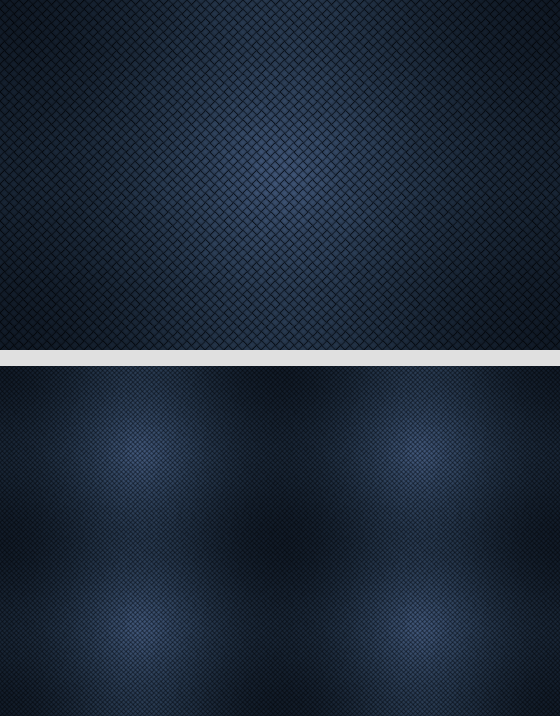
Top, the tile; bottom, the same tile 2 across and 2 down.
Reproduce this pattern procedurally as a Shadertoy shader.

```glsl
const vec2 REPEATS = vec2(60.0, 38.0);          // diamonds across and down
const vec3 CENTRE_COLOUR = vec3(0.240, 0.318, 0.446);
const vec3 MID_COLOUR = vec3(0.150, 0.222, 0.302);
const vec3 EDGE_COLOUR = vec3(0.062, 0.098, 0.146);
const vec3 GAP_TINT = vec3(0.28, 0.34, 0.39);   // fill multiplier inside the gaps
const float END_GAP = 0.085;                    // half widths, in strand widths
const float SIDE_GAP = 0.06;
const float SIDE_DEPTH = 0.65;
const float THREADS = 2.0;                      // fine ribs on each strand
const float THREAD_DEPTH = 0.05;
const float CELL_VARIATION = 0.06;
const float GLOW_RADIUS = 0.60;
const float PI = 3.14159265;

float hash(vec2 p) {
    return fract(sin(dot(p, vec2(12.9898, 78.233))) * 43758.5453);
}

// Radial glow on a periodic distance, so opposite edges meet smoothly.
vec3 glowColour(vec2 uv) {
    vec2 aspect = vec2(iResolution.x / iResolution.y, 1.0);
    vec2 q = sin(PI * (uv - 0.5)) * aspect / PI;
    float s = min(sqrt(dot(q, q) + 0.001) / GLOW_RADIUS, 1.0);
    return mix(mix(CENTRE_COLOUR, MID_COLOUR, s), mix(MID_COLOUR, EDGE_COLOUR, s), s);
}

float gapMask(float borderDistance, float halfWidth, float pixel) {
    return 1.0 - smoothstep(halfWidth - 0.7 * pixel, halfWidth + 0.7 * pixel, borderDistance);
}

void mainImage(out vec4 fragColor, in vec2 fragCoord) {
    vec2 uv = fragCoord / iResolution.xy;
    vec2 grid = uv * REPEATS;
    float pixel = length(REPEATS / iResolution.xy);

    // Diagonal cells; the upper strand alternates direction with parity.
    vec2 diagonal = vec2(grid.x + grid.y, grid.x - grid.y);
    vec2 cell = floor(diagonal);
    vec2 local = diagonal - cell - 0.5;
    bool rising = mod(cell.x + cell.y, 2.0) < 0.5;
    float along = rising ? local.x : local.y;
    float across = rising ? local.y : local.x;

    // Rounded strand with ribs that fade when too fine to resolve.
    float shade = mix(0.87, 1.06, cos(PI * along));
    shade *= 0.96 + 0.04 * cos(PI * across) + 0.04 * (local.x - local.y);
    float ribFade = 1.0 - smoothstep(0.2, 0.5, THREADS * pixel);
    shade *= 1.0 + THREAD_DEPTH * ribFade * cos(2.0 * PI * THREADS * across);

    // Wrapped cell index keeps the variation periodic.
    vec2 index = vec2(cell.x + cell.y, cell.x - cell.y);
    index = mod(index + 0.5, 2.0 * REPEATS) - 0.5;
    shade *= 1.0 + CELL_VARIATION * (hash(floor(index + 0.5)) - 0.5);

    // Deep gaps at the strand ends, softer ones along its sides.
    float endGap = gapMask(0.5 - abs(along), END_GAP, pixel);
    float sideGap = SIDE_DEPTH * gapMask(0.5 - abs(across), SIDE_GAP, pixel);
    vec3 colour = glowColour(uv) * shade;
    colour *= mix(vec3(1.0), GAP_TINT, max(endGap, sideGap));

    fragColor = vec4(colour, 1.0);
}
```
